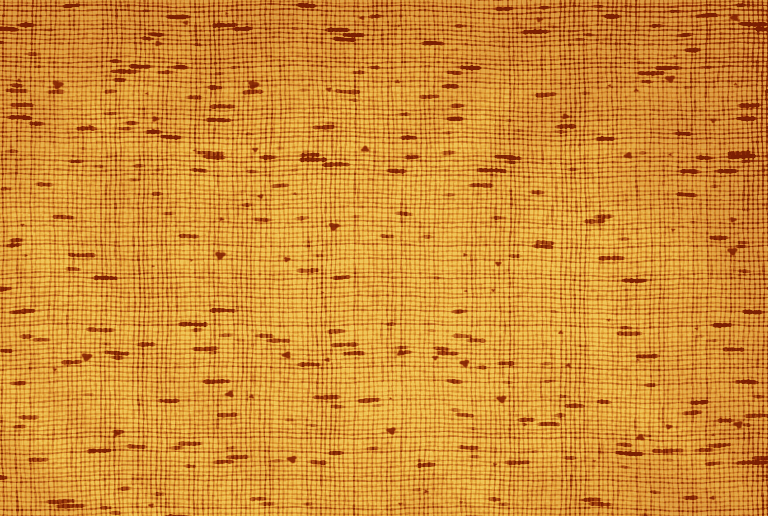
Reproduce this texture procedurally as a Shadertoy shader.

```glsl
// Backlit coarse linen: a fine amber weave with dark horizontal slubs and specks.
#define THREADS 110.0      // threads per canvas height
#define THREAD_WIDTH 0.19  // half width, in thread pitches
#define SLUB_WIDTH 0.24    // extra half width of a slub
#define WEFT_DARKNESS 0.37
#define WARP_DARKNESS 0.34
#define SLUB_DARKNESS 0.44
#define SPECK_CELLS 15.0
#define SPECK_SHARE 0.22
#define GLOW_CENTER vec2(0.42, 0.38)
#define GLOW_FALLOFF 0.58
#define GRAIN 0.12

float hash(float n) { return fract(sin(n * 12.99 + 1.7) * 4375.5); }
float hash(vec2 p) { return fract(sin(dot(p, vec2(12.99, 78.23))) * 4375.5); }

// Layered sines, roughly -1 to 1, shifted by a seed
float waves(float x, float seed) {
    float s = seed * 40.0;
    return (sin(x + s) + sin(x * 2.3 + s * 1.7) + sin(x * 5.1 + s * 2.9)) / 3.0;
}

// Darkness of parallel threads; p.x runs along them, p.y across
float threads(vec2 p, float seed, float darkness, float slubAmount, float blur) {
    float shade = 0.0;
    for (int i = -1; i <= 1; i++) {
        float id = floor(p.y) + float(i);
        float rnd = hash(id + seed);
        float kind = hash(id * 1.37 + seed + 5.3);
        float center = id + 0.5 + 0.32 * (rnd - 0.5) + 0.13 * waves(p.x * 0.21, rnd);
        // slubs gather on some threads and in some regions
        float region = 0.13 * sin(p.x * 0.045 + id * 0.31) * sin(id * 0.17 + p.x * 0.02);
        float limit = mix(0.30, 0.95, kind) - region;
        float slub = slubAmount * smoothstep(limit, limit + 0.25, waves(p.x * 0.12, kind));
        float width = THREAD_WIDTH * (1.0 + 0.35 * waves(p.x * 0.8, rnd + 0.4))
                    + SLUB_WIDTH * slub * (1.0 + 0.4 * waves(p.x * 1.1, kind));
        float cover = 1.0 - smoothstep(-blur, blur, abs(p.y - center) - width);
        float tone = darkness * (0.65 + 0.7 * rnd) + SLUB_DARKNESS * slub;
        shade = max(shade, cover * tone);
    }
    return shade;
}

// Scattered round knots, one at most per cell
float specks(vec2 p, float blur) {
    vec2 cell = floor(p);
    float rnd = hash(cell + 3.1);
    vec2 center = 0.25 + 0.5 * vec2(hash(cell + 7.7), hash(cell + 13.3));
    vec2 d = (p - cell - center) * vec2(0.75, 1.0);
    float angle = atan(d.y, d.x);
    float size = mix(0.03, 0.11, rnd * rnd / (SPECK_SHARE * SPECK_SHARE));
    size *= 1.0 + 0.22 * sin(angle * 3.0 + rnd * 90.0);
    return step(rnd, SPECK_SHARE) * (1.0 - smoothstep(-blur, blur, length(d) - size));
}

// Brightness to amber
vec3 amber(float t) {
    vec3 color = mix(vec3(0.48, 0.12, 0.01), vec3(0.62, 0.24, 0.05), smoothstep(0.0, 0.2, t));
    color = mix(color, vec3(0.74, 0.41, 0.13), clamp(t * 5.0 - 1.0, 0.0, 1.0));
    color = mix(color, vec3(0.83, 0.53, 0.17), clamp(t * 5.0 - 2.0, 0.0, 1.0));
    color = mix(color, vec3(0.90, 0.66, 0.23), clamp(t * 5.0 - 3.0, 0.0, 1.0));
    return mix(color, vec3(0.94, 0.78, 0.35), clamp(t * 5.0 - 4.0, 0.0, 1.0));
}

void mainImage(out vec4 fragColor, in vec2 fragCoord) {
    vec2 uv = fragCoord / iResolution.xy;
    vec2 p = fragCoord / iResolution.y;
    float pixel = 1.0 / iResolution.y;

    // Gentle sag of the cloth
    vec2 cloth = p;
    cloth.y += 0.005 * waves(p.x * 4.0 + p.y * 1.5, 0.21);
    cloth.x += 0.003 * waves(p.y * 5.0 + p.x * 2.0, 0.63);
    vec2 weave = cloth * THREADS;
    float blur = 0.6 * pixel * THREADS;

    float weft = threads(weave, 0.0, WEFT_DARKNESS, 1.0, blur);
    float warpTone = WARP_DARKNESS * (1.0 + 0.3 * waves(cloth.x * 17.0 + sin(p.y * 4.0), 0.37));
    float warp = threads(weave.yx, 51.0, warpTone, 0.22, blur);
    float knot = specks(p * SPECK_CELLS, pixel * SPECK_CELLS);

    // Lamp glow, with soft blotches and upright folds
    vec2 q = uv - GLOW_CENTER;
    float glow = 1.06 - GLOW_FALLOFF * dot(q, q);
    glow += 0.05 * waves(p.x * 5.0 + 2.0 * sin(p.y * 3.0), 0.5);
    glow += 0.04 * waves(p.y * 7.0 + 2.0 * sin(p.x * 4.0), 0.8);

    float grain = hash(floor(weave * 2.0)) - 0.5;
    float light = glow - weft - warp + GRAIN * grain;
    light = mix(light, 0.02, 0.9 * knot);

    // Open gaps turn pale rather than red where the lamp is weak
    float gap = 1.0 - smoothstep(0.0, 0.3, weft + warp + knot);
    float pale = gap * smoothstep(1.02, 0.8, glow);
    vec3 color = mix(amber(light), vec3(0.86, 0.62, 0.29), 0.75 * pale);
    fragColor = vec4(color, 1.0);
}
```
